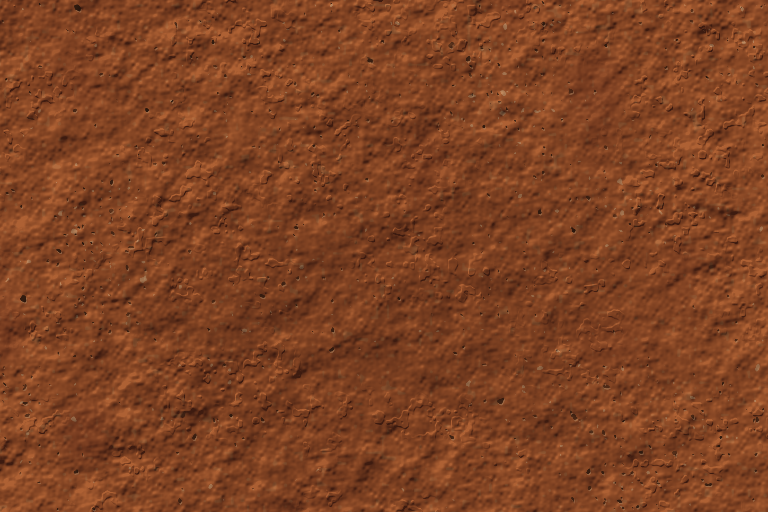
Reproduce this texture procedurally as a Shadertoy shader.

```glsl
const vec3 CLAY_DARK  = vec3(0.370, 0.182, 0.098);
const vec3 CLAY_MID   = vec3(0.500, 0.258, 0.133);
const vec3 CLAY_LIGHT = vec3(0.630, 0.345, 0.183);
const vec3 STAIN      = vec3(0.370, 0.165, 0.095);
const vec3 PIT        = vec3(0.130, 0.075, 0.045);
const vec3 DUST       = vec3(0.570, 0.370, 0.225);
const vec3 CHIP       = vec3(0.660, 0.510, 0.370);
const vec2 LIGHT_DIR  = vec2(-0.45, 0.893);
const vec2 CALM_SPOT  = vec2(0.75, 0.36);
const float BUMP_FREQ    = 17.0;
const float BUMP_GAIN    = 0.56;
const float FLAKE_FREQ   = 62.0;
const float FLAKE_HEIGHT = 0.15;
const float RELIEF       = 0.21;
const float CRISPNESS    = 0.20;
const float SLOPE_STEP   = 0.0014;
const float BASE_TONE    = 0.465;
const float BROAD_LIGHT  = 0.25;
const float CLOUDS       = 0.14;
const float GRAIN        = 0.18;
const float STREAKS      = 0.09;
const float EDGE_BLUR    = 0.0011;

float hash(vec2 p) {
    vec3 q = fract(p.xyx * 0.1031);
    q += dot(q, q.yzx + 33.33);
    return fract((q.x + q.y) * q.z);
}

float noise(vec2 p) {
    vec2 i = floor(p), f = fract(p);
    f = f * f * (3.0 - 2.0 * f);
    return mix(mix(hash(i), hash(i + vec2(1, 0)), f.x),
               mix(hash(i + vec2(0, 1)), hash(i + vec2(1, 1)), f.x), f.y);
}

mat2 rotation(float angle) {
    float c = cos(angle), s = sin(angle);
    return mat2(c, s, -s, c);
}

// Plaster height: rolling bumps plus sparse flakes with crisp edges
float height(vec2 p) {
    vec2 q = rotation(-0.4) * p * BUMP_FREQ + 40.0;
    float sum = 0.0, amp = 1.0;
    for (int i = 0; i < 4; i++) {
        sum += amp * noise(q);
        q = rotation(0.6) * q * 2.0 + 17.3;
        amp *= BUMP_GAIN;
    }
    float flake = noise(p * FLAKE_FREQ + 11.0) + 0.5 * noise(p * FLAKE_FREQ * 2.3);
    float patches = smoothstep(0.35, 0.75, noise(p * 11.0 + 60.0));
    return sum + FLAKE_HEIGHT * patches * smoothstep(0.92, 1.12, flake);
}

// Signed distance to one ragged spot per chosen cell
float spots(vec2 p, float cells, float share, float seed) {
    vec2 id = floor(p * cells) + seed;
    if (hash(id) > share) return 1.0;
    vec2 centre = 0.3 + 0.4 * vec2(hash(id + 7.1), hash(id + 13.7));
    vec2 d = rotation(6.283 * hash(id + 21.3)) * (fract(p * cells) - centre);
    d.y *= 1.0 + 1.2 * hash(id + 31.9);
    float size = hash(id + 43.1);
    float radius = mix(0.06, 0.18, size * size);
    float ragged = (noise(p * cells * 6.0 + seed) - 0.5) * 0.2;
    return (length(d) - radius + ragged) / cells;
}

float cover(float dist, float blur) {
    return 1.0 - smoothstep(-blur, blur, dist);
}

void mainImage(out vec4 fragColor, in vec2 fragCoord) {
    vec2 p = fragCoord / iResolution.y;
    float blur = max(EDGE_BLUR, 0.5 / iResolution.y);

    // Broad light and wear, calmest near the middle
    float wear = smoothstep(0.05, 0.75, length((p - CALM_SPOT) * vec2(0.9, 1.2)));
    float cloud = noise(p * 3.1 + 5.0) + 0.6 * noise(p * 7.3 + 31.0) - 0.8;

    // Side-lit relief, steep edges exaggerated
    vec2 reach = LIGHT_DIR * SLOPE_STEP;
    float slope = (height(p - reach) - height(p + reach)) / (2.0 * SLOPE_STEP * BUMP_FREQ);
    slope += CRISPNESS * slope * abs(slope);
    float rough = mix(0.75, 1.25, noise(p * 8.0 + 14.0));
    float tone = BASE_TONE + RELIEF * slope * rough * mix(0.82, 1.1, wear);
    tone += BROAD_LIGHT * (wear - 0.5) + CLOUDS * cloud;
    tone += GRAIN * (noise(p * 170.0) - 0.5);
    tone += STREAKS * (noise(p * vec2(110.0, 5.0)) - 0.5);
    tone = clamp(tone, -0.5, 1.2);

    vec3 color = tone < 0.5 ? mix(CLAY_DARK, CLAY_MID, tone * 2.0)
                            : mix(CLAY_MID, CLAY_LIGHT, tone * 2.0 - 1.0);

    // Dusty specks and reddish stains
    float dust = smoothstep(0.78, 0.95, noise(p * 95.0 + 70.0));
    color = mix(color, DUST * (0.65 + 0.5 * tone), 0.55 * dust);
    float stain = smoothstep(0.66, 0.95, noise(p * 6.0 + 23.0));
    color = mix(color, STAIN, 0.4 * stain * wear);

    // Pale chips and pits, large then small, each pit with a lit rim
    float cluster = mix(0.4, 1.2, wear) * (0.3 + 2.0 * smoothstep(0.4, 0.9, noise(p * 5.0 + 90.0)));
    for (int layer = 0; layer < 2; layer++) {
        float cells = layer == 0 ? 30.0 : 58.0;
        float seed = 50.0 + 80.0 * float(layer);
        float chip = cover(spots(p, cells, 0.08 * cluster, seed), blur);
        color = mix(color, CHIP * (0.7 + 0.4 * tone), 0.7 * chip);
        float share = 0.13 * cluster;
        float pit = cover(spots(p, cells, share, seed + 200.0), blur);
        float rim = cover(spots(p + LIGHT_DIR * 0.003, cells, share, seed + 200.0), blur);
        color = mix(color, CHIP, 0.5 * rim * (1.0 - pit));
        color = mix(color, PIT, pit * mix(0.45, 0.95, noise(p * 24.0 + 7.0)));
    }

    fragColor = vec4(clamp(color, 0.0, 1.0), 1.0);
}
```
